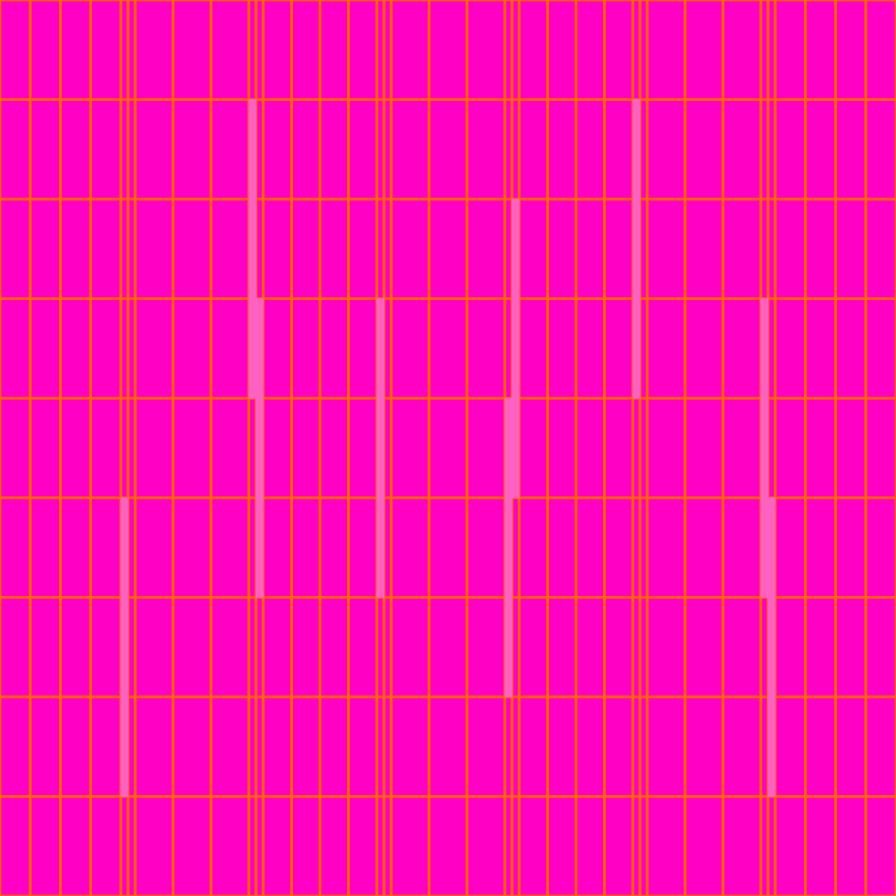
Write a WebGL 2 fragment shader that draws this pattern.

```glsl
#version 300 es
precision highp float;
// Orange grid on magenta: seven bands of alternating four and three columns,
// joined by narrow triple lines, over nine equal rows. Pale bars three rows
// tall fill some of the narrow gaps; all edges use one-pixel box coverage.

uniform vec2 u_resolution;
out vec4 fragColor;

const vec3 GROUND_COLOR = vec3(1.0, 0.0, 0.77);
const vec3 LINE_COLOR = vec3(1.0, 0.375, 0.03);
const vec3 BAR_COLOR = vec3(1.0, 0.38, 0.76);

const float BANDS = 7.0;
const float ROWS = 9.0;
const float EVEN_COLUMNS = 4.0;
const float ODD_COLUMNS = 3.0;
const float GAP = 0.0080;         // spacing inside a triple line
const float LINE_WIDTH = 0.0031;
const float BAR_WIDTH = 0.0088;
const float BAR_ROWS = 3.0;
const float NONE = -1.0;

// First row of each bar, counted from the top, per band boundary
const float LEFT_START[8] = float[8](NONE, 5.0, 1.0, 3.0, 4.0, 1.0, 3.0, NONE);
const float RIGHT_START[8] = float[8](NONE, NONE, 3.0, NONE, 2.0, NONE, 5.0, NONE);

// Share of a pixel covered by a strip, from the distance to its centre
float stripCoverage(float dist, float width, float pixel) {
    return clamp((0.5 * width - dist) / pixel + 0.5, 0.0, 1.0);
}

// Distance to the nearest of the evenly repeated lines
float repeatDistance(float x, float count) {
    return abs(x - round(x * count) / count);
}

// Distance to the nearest column line within a band, inset by the gap
float columnDistance(float x) {
    float band = clamp(floor(x * BANDS), 0.0, BANDS - 1.0);
    float columns = mod(band, 2.0) < 0.5 ? EVEN_COLUMNS : ODD_COLUMNS;
    float left = band / BANDS + (band > 0.5 ? GAP : 0.0);
    float right = (band + 1.0) / BANDS - (band < BANDS - 1.5 ? GAP : 0.0);
    float column = round((x - left) / (right - left) * columns);
    column = clamp(column, 0.0, columns);
    return abs(x - mix(left, right, column / columns));
}

// Bar in the gap on one side (-1 or +1) of a band boundary
float barCoverage(vec2 p, float boundary, float side, float start, vec2 pixel) {
    if (start < 0.0) return 0.0;
    float centerX = boundary / BANDS + side * 0.5 * GAP;
    float centerY = 1.0 - (start + 0.5 * BAR_ROWS) / ROWS;
    return stripCoverage(abs(p.x - centerX), BAR_WIDTH, pixel.x)
         * stripCoverage(abs(p.y - centerY), BAR_ROWS / ROWS + 0.001, pixel.y);
}

void main() {
    vec2 pixel = 1.0 / u_resolution;
    vec2 p = gl_FragCoord.xy * pixel;

    // Grid lines
    float distX = min(columnDistance(p.x), repeatDistance(p.x, BANDS));
    float vertical = stripCoverage(distX, LINE_WIDTH, pixel.x);
    float horizontal = stripCoverage(repeatDistance(p.y, ROWS), LINE_WIDTH, pixel.y);
    vec3 color = mix(GROUND_COLOR, LINE_COLOR, max(vertical, horizontal));

    // Bars over the lines beside the nearest boundary
    float boundary = round(p.x * BANDS);
    int index = int(boundary);
    float leftBar = barCoverage(p, boundary, -1.0, LEFT_START[index], pixel);
    float rightBar = barCoverage(p, boundary, 1.0, RIGHT_START[index], pixel);
    color = mix(color, BAR_COLOR, min(leftBar + rightBar, 1.0));

    fragColor = vec4(color, 1.0);
}
```
